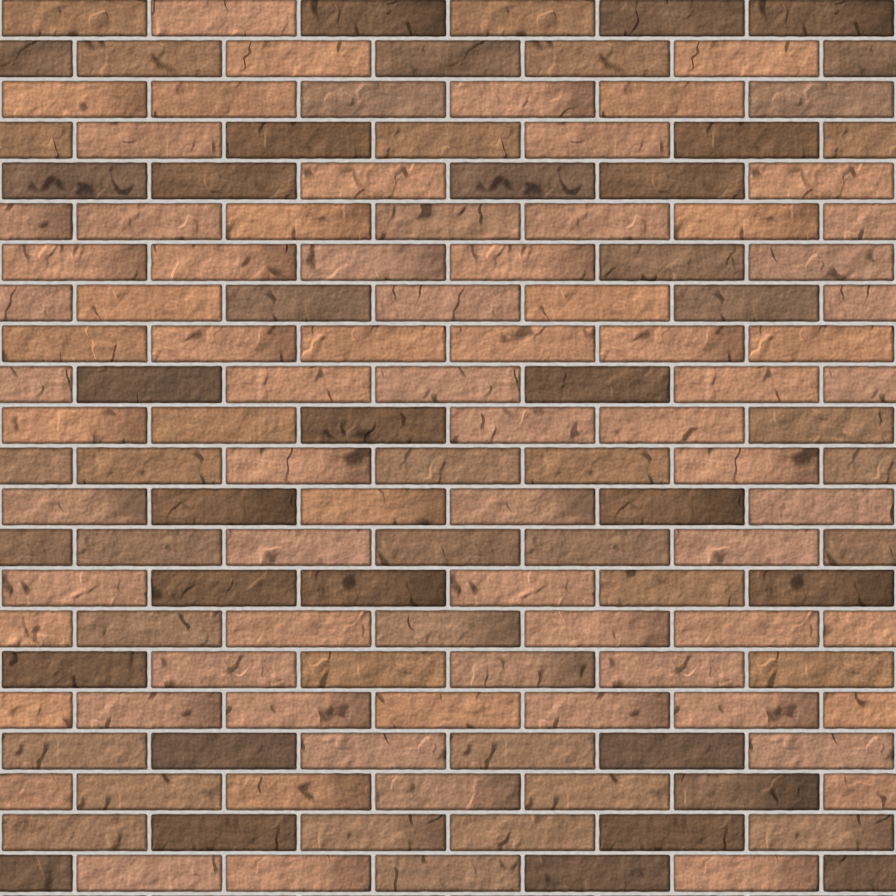
A Shadertoy shader for this texture:

```glsl
// Running-bond wall of rough clay bricks, 6 across and 22 down, with pale joints.
// Each brick takes a hashed fired tone; gradient noise gives creased relief lit
// from the upper left. Tones mostly recur every three bricks along a course.

vec2 hash2(vec2 p) {
    p = vec2(dot(p, vec2(127.1, 311.7)), dot(p, vec2(269.5, 183.3)));
    return fract(sin(p) * 43758.545);
}

float gradDot(vec2 cell, vec2 f, vec2 corner) {
    return dot(hash2(cell + corner) * 2.0 - 1.0, f - corner);
}

float gradientNoise(vec2 p) {
    vec2 i = floor(p), f = fract(p);
    vec2 u = f * f * f * (f * (f * 6.0 - 15.0) + 10.0);
    return mix(mix(gradDot(i, f, vec2(0, 0)), gradDot(i, f, vec2(1, 0)), u.x),
               mix(gradDot(i, f, vec2(0, 1)), gradDot(i, f, vec2(1, 1)), u.x), u.y);
}

// Clay surface height: soft dents, fine grain and torn ledges
float relief(vec2 p) {
    float h = 0.22 * gradientNoise(p * 2.3) + 0.10 * gradientNoise(p * 5.5)
            + 0.05 * gradientNoise(p * 12.0);
    vec2 bent = p + 0.25 * vec2(gradientNoise(p * 3.0), gradientNoise(p * 3.0 + 31.0));
    float ledge = smoothstep(-0.04, 0.04, gradientNoise(bent * vec2(1.5, 0.9)) - 0.12);
    float torn = smoothstep(-0.05, 0.3, gradientNoise(p * 1.3 + 17.0));
    return h + 0.16 * ledge * torn;
}

// Thin, broken, mostly upright cracks
float cracks(vec2 p) {
    p.x += 0.12 * gradientNoise(p * 4.0);
    float line = 1.0 - smoothstep(0.015, 0.06, abs(gradientNoise(p * vec2(1.4, 0.5) + 7.0)));
    return line * smoothstep(0.08, 0.3, gradientNoise(p * vec2(1.2, 1.7) + 43.0));
}

void mainImage(out vec4 fragColor, in vec2 fragCoord) {
    vec2 uv = fragCoord / iResolution.xy;
    float pixel = 1.0 / min(iResolution.x, iResolution.y);

    // Brick grid: alternate courses shift by half a brick
    vec2 size = 1.0 / vec2(6.0, 22.0);
    vec2 grid = uv / size - vec2(0.0, 0.057);
    float course = floor(grid.y);
    grid.x += 0.5 * mod(course + 1.0, 2.0);
    vec2 id = mod(floor(grid), vec2(6.0, 22.0));
    vec2 local = (fract(grid) - 0.5) * size;

    // Three-brick recurrence, broken now and then
    float stray = step(0.85, hash2(id + 61.0).x);
    vec2 kind = vec2(mix(mod(id.x, 3.0), id.x + 9.0, stray), id.y);
    vec2 seed = hash2(kind + 5.0);
    vec2 tint = hash2(kind + 23.0);
    vec2 clay = local * 22.0 + seed * 80.0;

    // Signed distance to the slightly uneven brick outline
    vec2 halfSize = size * 0.5 - 0.0025;
    vec2 q = abs(local) - halfSize + 0.002;
    float d = length(max(q, 0.0)) + min(max(q.x, q.y), 0.0) - 0.002;
    d += 0.0007 * gradientNoise(clay * 4.0);

    // Fired tone: orange clay, muted brown, or dark brown
    float mottled = gradientNoise(clay * vec2(0.6, 0.9));
    float tone = seed.x + 0.14 * mottled;
    vec3 brick = mix(vec3(0.71, 0.525, 0.405), vec3(0.61, 0.465, 0.355),
                     smoothstep(0.45, 0.68, tone));
    brick = mix(brick, vec3(0.45, 0.345, 0.265), smoothstep(0.76, 0.86, tone));
    brick *= 1.0 + (tint.x - 0.5) * vec3(0.06, 0.02, -0.06);
    brick *= 0.95 + 0.09 * tint.y + 0.12 * mottled;

    // Some bricks are scorched toward the right end
    float scorch = step(0.72, tint.y) * smoothstep(0.0, 0.5, local.x / size.x + 0.2 * mottled);
    brick *= 1.0 - 0.25 * scorch;

    // Relief lighting, cracks and grain
    float slope = relief(clay) - relief(clay + vec2(-0.04, 0.04));
    brick *= clamp(1.0 + 2.6 * slope, 0.55, 1.28);
    brick *= 1.0 - 0.4 * cracks(clay);
    brick *= 1.0 + 0.07 * gradientNoise(clay * 16.0);

    // Rounded rim: shaded all round, deepest on the right and below
    brick *= mix(0.72, 1.0, smoothstep(0.0, 0.0035, -d));
    float shadedSide = min(halfSize.x - local.x, halfSize.y + local.y);
    brick *= mix(0.76, 1.0, smoothstep(0.0, 0.005, shadedSide));

    // Joint: pale centre, grey where it meets the brick
    vec3 mortar = mix(vec3(0.50, 0.46, 0.43), vec3(0.81, 0.79, 0.77),
                      smoothstep(-0.0005, 0.0018, d));
    mortar *= 1.0 + 0.10 * gradientNoise(uv * 190.0);

    float joint = smoothstep(-0.6 * pixel, 0.6 * pixel, d);
    fragColor = vec4(mix(brick, mortar, joint), 1.0);
}
```
